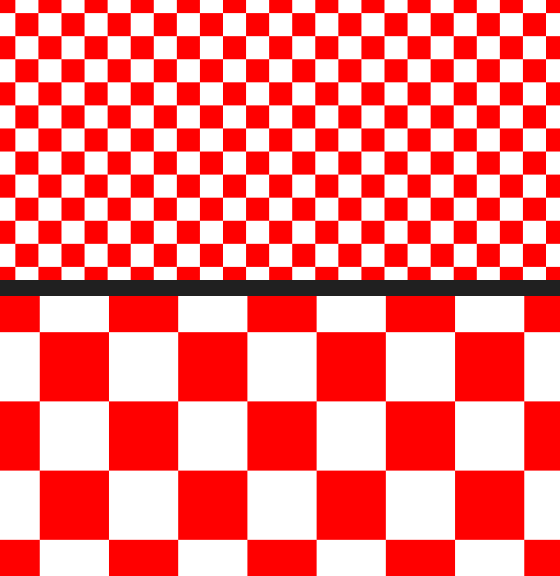
Top, the full canvas; bottom, a detail of the centre.
A Shadertoy shader for this pattern:

```glsl
// Red and white checkerboard, about 24 cells across and 12 down.
// Each axis gives a signed square wave with softened steps; the product
// of the two waves is positive on red cells and negative on white ones.

const float CELL = 0.0824;                  // cell side, in canvas heights
const vec2 CENTRE_SHIFT = vec2(0.0024, 0.0); // middle of the central red cell
const vec3 RED = vec3(1.0, 0.0, 0.0);
const vec3 WHITE = vec3(1.0);

// Signed distance to the nearest cell edge, positive in even cells.
vec2 edgeDistance(vec2 cells) {
    return 0.5 - abs(mod(cells + 1.0, 2.0) - 1.0);
}

// Square wave per axis from -1 to 1, with steps one pixel wide.
vec2 softSquareWave(vec2 cells, float pixel) {
    return clamp(2.0 * edgeDistance(cells) / pixel, -1.0, 1.0);
}

// Share of red at a point: 1 on red cells, 0 on white cells.
float checker(vec2 cells, float pixel) {
    vec2 wave = softSquareWave(cells, pixel);
    return 0.5 + 0.5 * wave.x * wave.y;
}

void mainImage(out vec4 fragColor, in vec2 fragCoord) {
    // Centred coordinates in canvas heights, then in cells
    vec2 p = (fragCoord - 0.5 * iResolution.xy) / iResolution.y;
    vec2 cells = (p - CENTRE_SHIFT) / CELL;
    float pixel = 1.0 / (iResolution.y * CELL);

    fragColor = vec4(mix(WHITE, RED, checker(cells, pixel)), 1.0);
}
```
